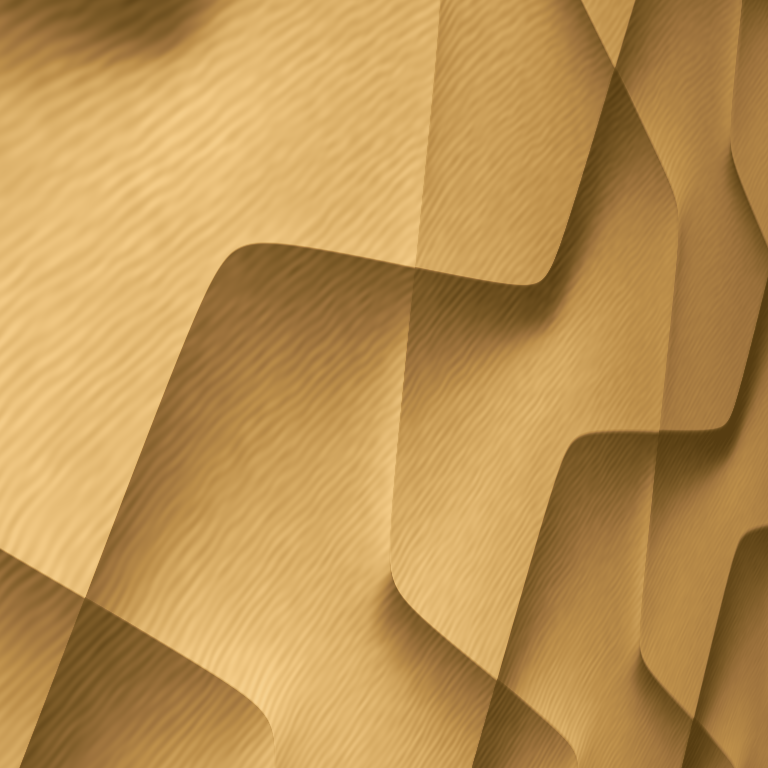
A WebGL 2 fragment shader for this texture:

```glsl
#version 300 es
precision highp float;
// Carved sandstone-like wall of interlocking scooped cells, seen obliquely in warm light.

uniform vec2 u_resolution;
out vec4 fragColor;

const float PI = 3.14159265;
// Perspective from wall cells to the canvas (y down).
const mat3 WALL_TO_VIEW = mat3(0.4569, -0.2387, 0.2453,
                               0.2155,  0.6852, 0.168,
                               0.5404,  0.3490, 1.0);
const float BEND = 0.285;           // how far the ridges zigzag
const float SHARPNESS = 0.975;      // 1 gives pointed zigzag corners
const vec2 LIGHT = vec2(0.08, 1.0);
const float BASE_TONE = 0.70;
const float SHADOW = 0.62;
const float HIGHLIGHT = 0.36;
const float GROOVES = 46.0;         // tool grooves per cell
const float GROOVE_DEPTH = 0.05;
const float GRAIN = 0.08;
const float FALLOFF = 0.33;         // darkening of the far side
const vec3 TONES[7] = vec3[7](
    vec3(0.34, 0.24, 0.07), vec3(0.48, 0.35, 0.15), vec3(0.62, 0.45, 0.24),
    vec3(0.74, 0.56, 0.29), vec3(0.85, 0.68, 0.40), vec3(0.95, 0.79, 0.52),
    vec3(0.99, 0.87, 0.63));

float hash(vec2 p) {
    p = fract(p * vec2(0.1031, 0.1137));
    p += dot(p, p.yx + 33.33);
    return fract((p.x + p.y) * p.x * 17.0);
}

float noise(vec2 p) {
    vec2 i = floor(p), f = fract(p);
    f = f * f * (3.0 - 2.0 * f);
    return mix(mix(hash(i), hash(i + vec2(1, 0)), f.x),
               mix(hash(i + vec2(0, 1)), hash(i + vec2(1, 1)), f.x), f.y);
}

// Wall position in xy, nearness in z.
vec3 wallPoint(vec2 view) {
    vec3 h = inverse(WALL_TO_VIEW) * vec3(view, 1.0);
    return vec3(h.xy / h.z, h.z);
}

// Triangle wave with rounded corners, period 2.
float zigzag(float x) {
    return asin(SHARPNESS * sin(PI * x)) / asin(SHARPNESS);
}

// Ridge n, bent alternately to either side.
float ridge(float n, float bend) {
    return n + (1.0 - 2.0 * mod(n, 2.0)) * bend;
}

// Fraction of the way from one ridge to the next.
float between(float x, float bend) {
    float n = floor(x);
    n += step(ridge(n + 1.0, bend), x) - step(x, ridge(n, bend));
    float start = ridge(n, bend);
    return clamp((x - start) / (ridge(n + 1.0, bend) - start), 0.0, 1.0);
}

// Position inside a cell, 0 to 1 across and down.
vec2 cellPoint(vec2 wall) {
    return vec2(between(wall.x, -BEND * zigzag(wall.y)),
                between(wall.y, BEND * zigzag(wall.x)));
}

// Hollow profile with a chosen slope at each end, steepest at the start.
float scoop(float x, float startSlope, float endSlope) {
    return x * (1.0 - x) * (startSlope * (1.0 - x) * (1.0 - x) + endSlope * x);
}

float depthAt(vec2 view) {
    vec2 cell = cellPoint(wallPoint(view).xy);
    return scoop(cell.x, 0.9, 1.6) + scoop(cell.y, 2.5, 0.5);
}

void main() {
    vec2 view = gl_FragCoord.xy / u_resolution;
    view.y = 1.0 - view.y;
    vec3 wall = wallPoint(view);
    vec2 cell = cellPoint(wall.xy);
    float far = smoothstep(0.45, 1.05, view.x);

    // Slope of the hollows; the wider step softens the far ridges.
    vec2 e = vec2(mix(0.002, 0.005, far), 0.0);
    vec2 slope = vec2(depthAt(view + e.xy) - depthAt(view - e.xy),
                      depthAt(view + e.yx) - depthAt(view - e.yx)) / (2.0 * e.x);
    float shade = dot(slope, LIGHT) * 0.5 * wall.z;
    shade /= sqrt(1.0 + shade * shade);
    float tone = BASE_TONE - shade * (shade > 0.0 ? SHADOW : HIGHLIGHT) * (1.0 - 0.35 * far);

    // Tool grooves that arc up to the right across each hollow.
    float path = wall.y + 0.03 * wall.x + 0.22 * scoop(cell.x, 1.0, 0.4)
               + 0.08 * scoop(cell.y, 1.0, 0.5);
    float phase = path * GROOVES + 0.9 * noise(wall.xy * 5.0) + 0.4 * noise(wall.xy * 19.0);
    float fade = 1.0 - smoothstep(0.25, 0.7, fwidth(phase));
    float strength = mix(0.35, 1.2, noise(wall.xy * vec2(9.0, 15.0) + 40.0));
    tone += GROOVE_DEPTH * strength * fade * (1.0 - 0.6 * far) * sin(2.0 * PI * phase);

    // Rough grain drawn out along the grooves, and broad mottling.
    float grain = noise(vec2(wall.x * 28.0, path * 95.0) + 200.0) - 0.5;
    tone += GRAIN * grain * (1.0 - 0.6 * far);
    tone += 0.06 * (noise(wall.xy * 3.0 + 90.0) - 0.5);

    // Light fades toward the far side.
    tone += 0.05 * (1.0 - view.x) - FALLOFF * far;

    vec3 color = TONES[0];
    for (int i = 1; i < 7; i++) {
        color = mix(color, TONES[i], clamp(tone * 5.0 - float(i - 1), 0.0, 1.0));
    }
    fragColor = vec4(color, 1.0);
}
```
